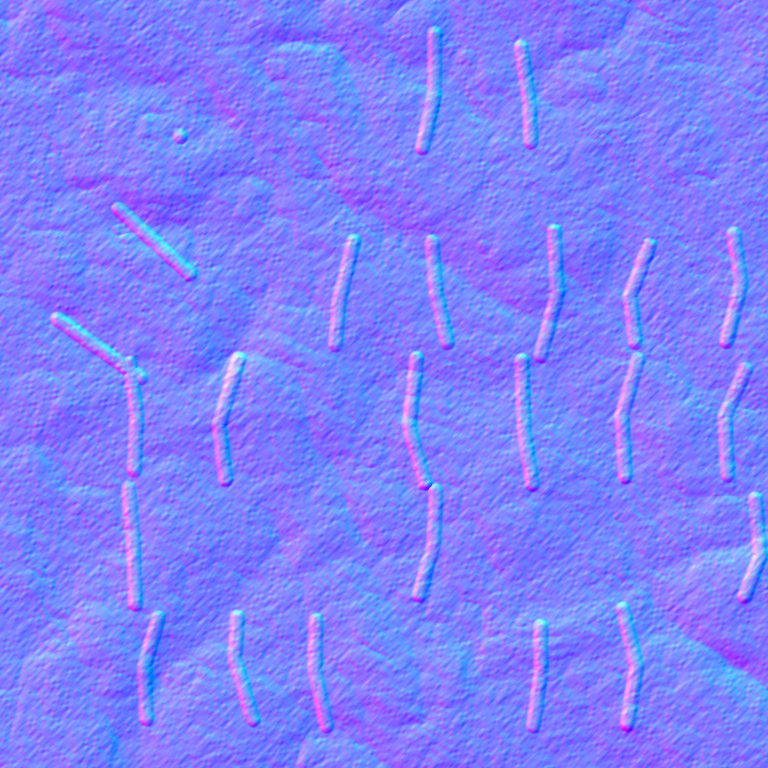
This texture map is drawn by a three.js fragment shader. Its source:

```glsl
// Normal map of crumpled, grainy paper with raised, slightly bent rods in loose rows.
varying vec2 vUv;

float hash(vec2 p) {
  return fract(sin(dot(p, vec2(127.1, 311.7))) * 43758.5453);
}

float noise(vec2 p) {
  vec2 i = floor(p), f = fract(p);
  f = f * f * f * (f * (f * 6.0 - 15.0) + 10.0);
  return mix(mix(hash(i), hash(i + vec2(1.0, 0.0)), f.x),
             mix(hash(i + vec2(0.0, 1.0)), hash(i + 1.0), f.x), f.y);
}

// Height of the sheet: softly creased folds plus fine slanted grain
float paperHeight(vec2 p) {
  vec2 q = p + 0.03 * vec2(noise(p * 9.0), noise(p * 9.0 + 31.0));
  q += 0.012 * vec2(noise(p * 24.0 + 5.0), noise(p * 24.0 + 47.0));
  q = mat2(0.85, 0.5, -0.55, 0.95) * q * 6.0 + 3.7;
  float height = 0.0, amplitude = 0.026;
  for (int i = 0; i < 4; i++) {
    float fold = noise(q) - 0.45;
    height += amplitude * sqrt(fold * fold + 0.003);
    q = mat2(0.8, 0.6, -0.6, 0.8) * q * 2.1 + 17.3;
    amplitude *= 0.42;
  }
  vec2 slanted = vec2(p.x + p.y, p.y - p.x);
  height += 0.0011 * noise(slanted * vec2(115.0, 160.0));
  height += 0.0011 * noise(slanted * vec2(62.0, 80.0) + 9.0);
  return height;
}

// Keeps the shorter of the best offset and the offset from segment ab
vec2 nearer(vec2 best, vec2 p, vec2 a, vec2 b) {
  vec2 ab = b - a;
  float t = clamp(dot(p - a, ab) / max(dot(ab, ab), 0.000001), 0.0, 1.0);
  vec2 offset = p - a - ab * t;
  return dot(offset, offset) < dot(best, best) ? offset : best;
}

// Offset from the axis of the nearest rod
vec2 rodOffset(vec2 p) {
  vec2 best = vec2(1.0);

  // Upright rods, each with one bend; the upper corners stay empty
  for (int row = 0; row < 5; row++) {
    float share = row == 1 ? 0.35 : (row == 2 || row == 3) ? 0.85 : 0.65;
    for (int col = 0; col < 7; col++) {
      vec2 cell = vec2(float(col), float(row));
      bool empty = fract((cell.y * 7.0 + cell.x) * 0.618) > share;
      if (empty || (row > 2 && col < 2) || (row > 3 && col > 3)) continue;
      vec2 center = vec2(0.175, 0.125) + cell * vec2(0.131, 0.165);
      center += vec2(0.14, 0.095) * step(3.5, cell.y);
      center += (vec2(hash(cell + 3.1), hash(cell + 5.7)) - 0.5) * vec2(0.045, 0.015);
      float halfLength = mix(0.06, 0.083, hash(cell + 8.3));
      float lean = (hash(cell + 11.9) - 0.5) * 0.03;
      float bend = (hash(cell + 14.2) - 0.5) * 0.034;
      vec2 top = center + vec2(lean, halfLength);
      vec2 middle = center + vec2(bend, (hash(cell + 19.4) - 0.5) * 0.03);
      vec2 bottom = center - vec2(lean * 0.6, halfLength);
      best = nearer(best, p, top, middle);
      best = nearer(best, p, middle, bottom);
    }
  }

  // Two slanted rods on the left
  for (int i = 0; i < 2; i++) {
    float k = float(i);
    vec2 start = vec2(0.155, 0.727) - k * vec2(0.08, 0.143);
    best = nearer(best, p, start, start + vec2(0.092 + 0.016 * k, -0.084 + 0.008 * k));
  }

  // Lone bump
  vec2 bump = vec2(0.235, 0.822);
  return nearer(best, p, bump, bump);
}

void main() {
  vec2 p = vUv;

  // Paper slope by finite differences
  float e = 0.001;
  float h = paperHeight(p);
  vec2 slope = vec2(paperHeight(p + vec2(e, 0.0)) - h,
                    h - paperHeight(p + vec2(0.0, e))) / e;

  // Rounded rod flanks
  vec2 offset = rodOffset(p);
  float d = length(offset);
  float flank = 0.77 * smoothstep(0.0, 0.0075, d) * (1.0 - smoothstep(0.008, 0.012, d));
  slope += vec2(-1.0, 1.0) * offset / max(d, 0.00001) * flank;
  slope += 0.16 * (1.0 - smoothstep(0.004, 0.01, d));

  vec2 tilt = vec2(0.493, 0.502) + 0.5 * slope;
  gl_FragColor = vec4(clamp(tilt, 0.0, 1.0), 1.0 - 0.025 * dot(slope, slope), 1.0);
}
```
